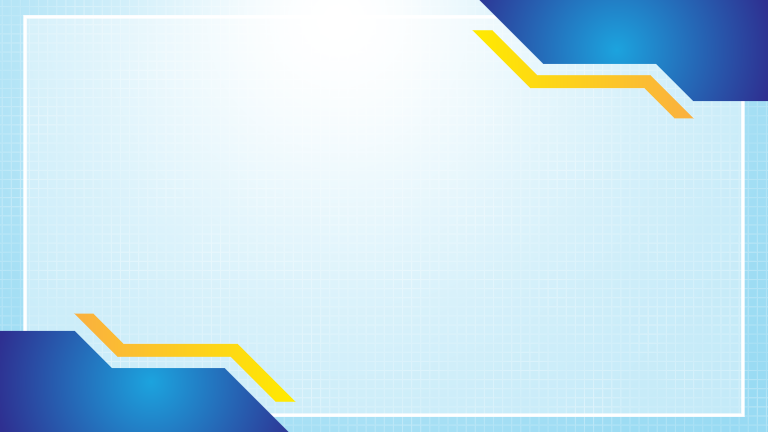
Reproduce this background procedurally as a Shadertoy shader.

```glsl
// Pale blue gridded backdrop with a white frame, stepped blue corner panels and gold ribbons.

const vec3 WHITE      = vec3(1.0);
const vec3 SKY        = vec3(0.58, 0.85, 0.95);
const vec3 PANEL_CORE = vec3(0.11, 0.64, 0.87);
const vec3 PANEL_EDGE = vec3(0.18, 0.19, 0.57);
const vec3 YELLOW     = vec3(1.0, 0.92, 0.0);
const vec3 ORANGE     = vec3(0.98, 0.69, 0.25);

// Antialiased coverage of a signed distance (negative inside).
float coverage(float dist, float pixel) {
    return clamp(0.5 - dist / pixel, 0.0, 1.0);
}

vec2 hashGradient(vec2 cell) {
    vec2 h = vec2(dot(cell, vec2(127.1, 311.7)), dot(cell, vec2(269.5, 183.3)));
    return fract(sin(h) * 43758.5) * 2.0 - 1.0;
}

float gradientNoise(vec2 p) {
    vec2 i = floor(p), f = fract(p);
    vec2 u = f * f * f * (f * (f * 6.0 - 15.0) + 10.0);
    vec2 e = vec2(0.0, 1.0);
    float a = dot(hashGradient(i), f);
    float b = dot(hashGradient(i + e.yx), f - e.yx);
    float c = dot(hashGradient(i + e.xy), f - e.xy);
    float d = dot(hashGradient(i + e.yy), f - e.yy);
    return mix(mix(a, b, u.x), mix(c, d, u.x), u.y);
}

// Corner region with 45 degree slopes x + y = upper / lower, joined by a flat shelf.
float steppedCorner(vec2 p, float upper, float shelf, float lower) {
    float diagonal = p.x + p.y;
    float lowPart = max(p.y - shelf, (diagonal - lower) * 0.7071);
    return min((diagonal - upper) * 0.7071, lowPart);
}

float boxDistance(vec2 p, vec2 halfSize) {
    vec2 d = abs(p) - halfSize;
    return max(d.x, d.y);
}

// White light fading outward to sky blue.
vec3 skyLight(vec2 p, vec2 center) {
    float reach = pow(distance(p, center) / 0.694, 1.8);
    return mix(WHITE, SKY, 1.0 - exp(-reach));
}

// Thin square mesh with patchy strength.
float mesh(vec2 p, vec2 offset, float cellSize, float pixel) {
    vec2 d = abs(fract((p - offset) / cellSize + 0.5) - 0.5) * cellSize;
    float line = coverage(min(d.x, d.y) - 0.0012, pixel);
    return line * clamp(0.55 + 0.7 * gradientNoise(p * 9.0), 0.1, 1.0);
}

// One corner ornament: q is measured from that corner.
vec3 drawCorner(vec3 color, vec2 q, float pixel) {
    float panel = max(steppedCorner(q, 0.407, 0.148, 0.668), q.y - 0.234);
    float glow = clamp(distance(q, vec2(0.35, 0.116)) / 0.36, 0.0, 1.0);
    color = mix(color, mix(PANEL_CORE, PANEL_EDGE, glow), coverage(panel, pixel));

    float outer = steppedCorner(q, 0.490, 0.204, 0.754);
    float inner = steppedCorner(q, 0.446, 0.174, 0.708);
    float ends = abs(q.y - 0.172) - 0.102;
    float ribbon = max(max(outer, -inner), ends);
    float along = clamp((q.x - 0.174) / 0.509, 0.0, 1.0);
    return mix(color, mix(ORANGE, YELLOW, along), coverage(ribbon, pixel));
}

void mainImage(out vec4 fragColor, in vec2 fragCoord) {
    float pixel = 1.0 / iResolution.y;
    vec2 p = fragCoord * pixel;
    vec2 size = vec2(iResolution.x * pixel, 1.0);

    // Lit backdrop, veiled with white inside the frame
    vec3 color = skyLight(p, vec2(0.44 * size.x, 0.954));
    float frame = boxDistance(p - 0.5 * size, 0.5 * size - vec2(0.058, 0.039));
    color = mix(color, WHITE, 0.42 * coverage(frame, pixel));
    color = mix(color, WHITE, 0.4 * mesh(p, vec2(0.0051, 0.016), 0.02106, pixel));
    color = mix(color, WHITE, coverage(abs(frame) - 0.004, pixel));

    // Half-turn symmetry gives both corner ornaments
    bool upperRight = p.x / size.x + p.y > 1.0;
    vec2 q = upperRight ? size - p : p;
    color = drawCorner(color, q, pixel);

    fragColor = vec4(color, 1.0);
}
```
